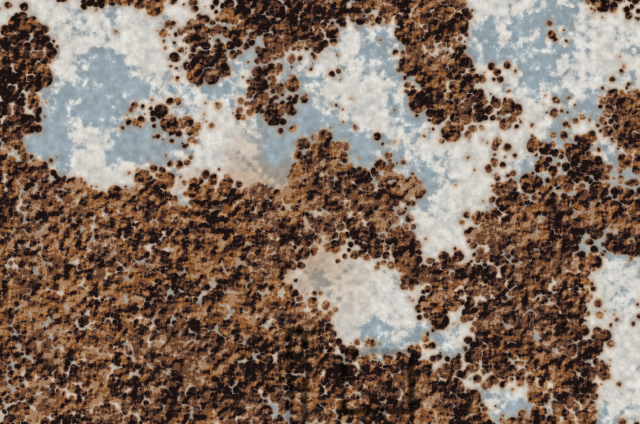
A WebGL 2 fragment shader for this texture:

```glsl
#version 300 es
precision highp float;
// Rusted sheet metal: worn pale paint broken up by scalloped rust colonies.
// A broad coverage field decides where round blisters grow; fine relief noise
// then shades the rust, and stains soften the paint around it.

uniform vec2 u_resolution;
out vec4 fragColor;

const vec3 SOOT = vec3(0.10, 0.065, 0.065);
const vec3 UMBER = vec3(0.20, 0.13, 0.11);
const vec3 BROWN = vec3(0.37, 0.25, 0.20);
const vec3 ORANGE = vec3(0.55, 0.34, 0.17);
const vec3 TAN = vec3(0.67, 0.54, 0.43);
const vec3 BLUE_GREY = vec3(0.59, 0.66, 0.70);
const vec3 OFF_WHITE = vec3(0.83, 0.83, 0.81);

// Integer hash of a lattice cell, two values in 0..1
vec2 hash2(vec2 cell) {
    const uint MUL = 1664525u;
    uvec2 v = uvec2(ivec2(cell)) * MUL + 1013904223u;
    v.x += v.y * MUL;
    v.y += v.x * MUL;
    v ^= v >> 16u;
    v.x += v.y * MUL;
    v.y += v.x * MUL;
    v ^= v >> 16u;
    return vec2(v & 0xffffu) / 65535.0;
}

float valueNoise(vec2 p) {
    vec2 i = floor(p), f = fract(p);
    f = f * f * (3.0 - 2.0 * f);
    float low = mix(hash2(i).x, hash2(i + vec2(1, 0)).x, f.x);
    float high = mix(hash2(i + vec2(0, 1)).x, hash2(i + vec2(1, 1)).x, f.x);
    return mix(low, high, f.y);
}

float fbm(vec2 p) {
    float sum = 0.0, amp = 0.53;
    for (int i = 0; i < 4; i++) {
        sum += amp * valueNoise(p);
        p = mat2(1.6, 1.2, -1.2, 1.6) * p + 17.3;
        amp *= 0.5;
    }
    return sum;
}

// Soft elliptical region
float patchAt(vec2 p, vec2 center, vec2 radius) {
    vec2 q = (p - center) / radius;
    return exp(-dot(q, q));
}

float sootArea(vec2 p) {
    return patchAt(p, vec2(0.0, 0.80), vec2(0.11, 0.14))
         + patchAt(p, vec2(0.65, 0.96), vec2(0.12, 0.09))
         + 0.8 * patchAt(p, vec2(0.32, 1.02), vec2(0.25, 0.035));
}

float cornerArea(vec2 p) {
    return 1.0 - smoothstep(0.52, 0.76, p.y + 0.53 * p.x);
}

// Positive where rust has taken hold
float coverage(vec2 p) {
    float cleanArea = smoothstep(0.5, 0.75, p.y) * (1.0 - smoothstep(0.5, 0.8, p.x));
    float bias = 0.01 + 0.85 * cornerArea(p) - 0.48 * cleanArea + 1.1 * sootArea(p);
    bias += 0.3 * patchAt(p, vec2(0.92, 0.47), vec2(0.18, 0.14));
    return 2.6 * (fbm(p * 7.0 + 3.7) - 0.5) + bias;
}

// Signed depth inside round blisters, in canvas heights
float blisters(vec2 p, float density, float scatter) {
    vec2 q = p * density, base = floor(q);
    float depth = -1.0;
    for (int y = -1; y <= 1; y++)
    for (int x = -1; x <= 1; x++) {
        vec2 cell = base + vec2(x, y);
        vec2 center = cell + hash2(cell + 91.0);
        vec2 h = hash2(cell + 407.0);
        float grown = coverage(center / density) + scatter * (h.x - 0.5);
        float radius = mix(0.35, 0.75, h.y) * smoothstep(-0.06, 0.12, grown);
        if (radius > 0.05) depth = max(depth, radius - length(q - center));
    }
    return depth / density;
}

float boxFrame(vec2 p, vec2 center, vec2 halfSize) {
    vec2 d = abs(p - center) - halfSize;
    return abs(length(max(d, 0.0)) + min(max(d.x, d.y), 0.0));
}

vec3 paintColor(vec2 p, float edgeDepth, float grain) {
    float tone = fbm(p * 9.0 + 51.0) + 0.35 * (grain - 0.5);
    vec3 color = mix(BLUE_GREY, OFF_WHITE, smoothstep(0.39, 0.53, tone));
    float stain = 0.75 * exp(min(edgeDepth, 0.0) / 0.006);
    float wash = patchAt(p, vec2(0.60, 0.44), vec2(0.24, 0.20));
    stain = max(stain, wash * smoothstep(0.3, 0.55, fbm(p * 14.0 + 8.0)));
    color = mix(color, TAN, stain);
    return color * (0.84 + 0.32 * grain);
}

vec3 rustColor(vec2 p, float edgeDepth, float grain, float relief) {
    float warm = patchAt(p, vec2(0.25, 0.30), vec2(0.28, 0.22));
    float tone = 0.48 + 1.5 * (grain - 0.5) + 1.3 * relief;
    tone += 1.1 * (fbm(p * 22.0 + 29.0) - 0.5) + 0.12 * warm - 0.35 * sootArea(p);
    tone += 0.10 * (1.0 - smoothstep(0.0, 0.006, edgeDepth));
    vec3 color = mix(SOOT, UMBER, smoothstep(0.0, 0.28, tone));
    color = mix(color, BROWN, smoothstep(0.28, 0.52, tone));
    float ochre = smoothstep(0.42, 0.62, fbm(p * 16.0 + 73.0) + 0.14 * warm);
    color = mix(color, ORANGE, smoothstep(0.45, 0.75, tone) * mix(0.45, 1.0, ochre));
    return mix(color, TAN, 0.8 * smoothstep(0.80, 1.05, tone));
}

void main() {
    vec2 p = gl_FragCoord.xy / u_resolution.y;
    float pixel = 1.0 / u_resolution.y;

    // Fine surface relief lit from the upper left
    float grain = fbm(p * 75.0);
    float relief = grain - fbm((p + vec2(-0.004, 0.005)) * 75.0);

    // Blisters of two sizes, with ragged rims
    vec2 warped = p + 0.007 * (vec2(fbm(p * 48.0), fbm(p * 48.0 + 37.0)) - 0.5);
    float depth = max(blisters(warped, 34.0, 0.25), blisters(warped, 68.0, 0.55));
    float rust = smoothstep(-pixel, pixel + 0.001, depth);
    vec3 color = mix(paintColor(p, depth, grain), rustColor(p, depth, grain, relief), rust);

    // Pressed grooves near the lower edge
    float groove = boxFrame(warped, vec2(0.70, 0.08), vec2(0.018, 0.14));
    groove = min(groove, boxFrame(warped, vec2(0.89, 0.10), vec2(0.08, 0.07)));
    color *= 1.0 - 0.6 * (1.0 - smoothstep(0.003, 0.012, groove)) * (0.4 + 0.6 * rust);

    fragColor = vec4(clamp(color, 0.0, 1.0), 1.0);
}
```
